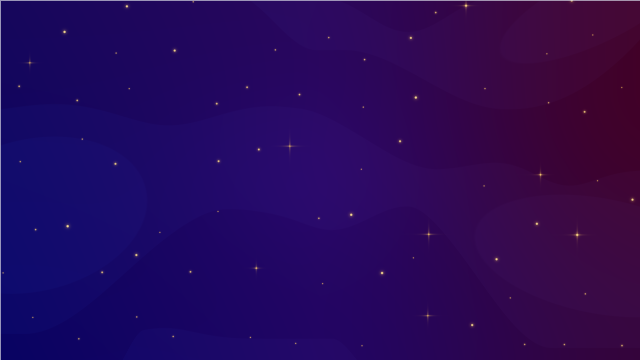
Reproduce this background procedurally as a Shadertoy shader.

```glsl
// Night sky: a blue to violet to wine red gradient under faint, flowing translucent
// shapes, sprinkled with small golden stars. Shapes are wave bands and sheared ellipses
// on a 16 x 9 unit canvas; stars are one jittered point per cell of a grid.

const vec2  CANVAS       = vec2(16.0, 9.0);
const vec3  LEFT_LOW     = vec3(0.030, 0.010, 0.385);
const vec3  LEFT_HIGH    = vec3(0.085, 0.025, 0.36);
const vec3  MID_LOW      = vec3(0.13, 0.020, 0.39);
const vec3  MID_HIGH     = vec3(0.165, 0.025, 0.36);
const vec3  RIGHT_LOW    = vec3(0.205, 0.015, 0.23);
const vec3  RIGHT_HIGH   = vec3(0.255, 0.005, 0.155);
const vec3  TINT_LEFT    = vec3(0.15, 0.30, 0.90);
const vec3  TINT_RIGHT   = vec3(0.42, 0.26, 0.66);
const vec3  CENTRE_GLOW  = vec3(0.015, 0.005, 0.035);
const vec3  STAR_GOLD    = vec3(1.00, 0.78, 0.36);
const vec3  STAR_CORE    = vec3(1.00, 0.90, 0.58);
const vec3  RIM          = vec3(0.80, 0.80, 0.86);
const float VEIL         = 0.05;   // opacity of each flowing shape
const float STAR_CELL    = 1.4;
const float STAR_CHANCE  = 0.93;
const float SPARK_CHANCE = 0.15;   // share of stars with a cross of rays
const float RIM_WIDTH    = 0.018;

vec3 hash3(vec2 cell) {
    vec3 h = fract(cell.xyx * vec3(0.1031, 0.1030, 0.0973));
    h += dot(h, h.yxz + 33.33);
    return fract((h.xxy + h.yzz) * h.zyx);
}

float bump(float x, float centre, float width) {
    float t = (x - centre) / width;
    return exp(-t * t);
}

// Coverage of the inside (d > 0), softened over one pixel
float cover(float d, float px) {
    return smoothstep(-0.8 * px, 0.8 * px, d);
}

// Approximate inside distance of an ellipse whose axis is sheared by a slope
float ellipse(vec2 p, vec2 centre, vec2 radii, float slope) {
    vec2 q = p - centre;
    q.y -= slope * q.x;
    return (1.0 - length(q / radii)) * min(radii.x, radii.y);
}

vec3 skyGradient(vec2 uv) {
    vec3 left  = mix(LEFT_LOW, LEFT_HIGH, uv.y);
    vec3 mid   = mix(MID_LOW, MID_HIGH, uv.y);
    vec3 right = mix(RIGHT_LOW, RIGHT_HIGH, smoothstep(0.0, 0.75, uv.y));
    vec3 sky = mix(left, mid, clamp(uv.x / 0.5, 0.0, 1.0));
    return mix(sky, right, smoothstep(0.46, 1.04, uv.x));
}

// Wide band that swells and dips across the middle
float middleBand(vec2 p) {
    float top = 6.15 - 1.4 * smoothstep(7.5, 11.0, p.x) + 0.25 * bump(p.x, 1.4, 1.6)
              - 0.3 * bump(p.x, 4.2, 1.3) + 0.2 * bump(p.x, 6.7, 1.3)
              + 0.2 * bump(p.x, 12.5, 1.0) - 0.4 * bump(p.x, 14.2, 1.0);
    float low = 0.65 + 3.0 * smoothstep(0.6, 5.6, p.x) + 0.12 * bump(p.x, 5.8, 1.0)
              - 0.4 * bump(p.x, 8.3, 1.0) + 0.2 * bump(p.x, 10.1, 0.8)
              - 3.35 * smoothstep(10.2, 13.8, p.x);
    return min(top - p.y, p.y - low);
}

// Band hanging from the upper right, with a notch in its top
float upperBand(vec2 p) {
    float rise = max(p.x - 12.8, 0.0);
    float low = 9.15 - 1.4 * smoothstep(5.8, 7.9, p.x)
              - 1.48 * smoothstep(8.6, 12.6, p.x) + 0.17 * rise * rise;
    float top = 9.2 - bump(p.x, 10.2, 1.4);
    return min(top - p.y, p.y - low);
}

// Low hill on the bottom edge
float bottomHill(vec2 p) {
    float top = 0.53 + 0.27 * bump(p.x, 4.1, 1.1) - (1.0 - smoothstep(2.7, 3.6, p.x))
              - smoothstep(8.3, 9.5, p.x);
    return top - p.y;
}

// Adds dots with halos, some of them with rays
vec3 addStars(vec3 color, vec2 p, float px) {
    vec2 home = floor(p / STAR_CELL);
    for (int j = -1; j <= 1; j++)
    for (int i = -1; i <= 1; i++) {
        vec2 cell = home + vec2(i, j);
        vec3 place = hash3(cell + 17.0);
        vec3 kind = hash3(cell + 71.0);
        if (kind.x > STAR_CHANCE) continue;
        vec2 q = abs(p - (cell + 0.05 + 0.9 * place.xy) * STAR_CELL);
        float d = length(q);
        float radius = mix(0.010, 0.029, kind.y * kind.y);
        float halo = 0.25 * exp(-d * d / (radius * radius * 5.0));
        color = mix(color, STAR_GOLD, halo);
        if (place.z < SPARK_CHANCE) {
            float reach = mix(0.12, 0.26, kind.z);
            vec2 rays = exp(-q / (0.4 * reach)) * exp(-q.yx * q.yx / 0.0004);
            color = mix(color, STAR_GOLD, 0.5 * max(rays.x, rays.y));
        }
        float core = cover(radius - d, px) * mix(0.6, 0.95, kind.y);
        color = mix(color, mix(STAR_GOLD, STAR_CORE, kind.y), core);
    }
    return color;
}

void mainImage(out vec4 fragColor, in vec2 fragCoord) {
    vec2 uv = fragCoord / iResolution.xy;
    vec2 p = uv * CANVAS;
    float px = CANVAS.y / iResolution.y;

    // Sky and its violet centre
    vec3 color = skyGradient(uv);
    vec2 fromCentre = (p - vec2(7.9, 4.6)) / vec2(3.2, 2.2);
    color += CENTRE_GLOW * exp(-dot(fromCentre, fromCentre));

    // Flowing shapes, each a thin veil of tint
    float veils = cover(middleBand(p), px) + cover(upperBand(p), px) + cover(bottomHill(p), px)
                + cover(ellipse(p, vec2(0.83, 3.62), vec2(2.85, 1.93), 0.13), px)
                + cover(ellipse(p, vec2(15.0, 2.6), vec2(3.13, 1.46), -0.15), px)
                + cover(ellipse(p, vec2(14.9, 8.8), vec2(2.4, 0.95), 0.42), px);
    vec3 tint = mix(TINT_LEFT, TINT_RIGHT, smoothstep(0.0, 0.8, uv.x));
    color = mix(color, tint, 1.0 - pow(1.0 - VEIL, veils));

    color = addStars(color, p, px);

    // Pale hairline on the left and top edges
    float edge = min(p.x, CANVAS.y - p.y);
    color = mix(color, RIM, clamp((RIM_WIDTH - edge) / px + 0.5, 0.0, 1.0));
    fragColor = vec4(color, 1.0);
}
```
